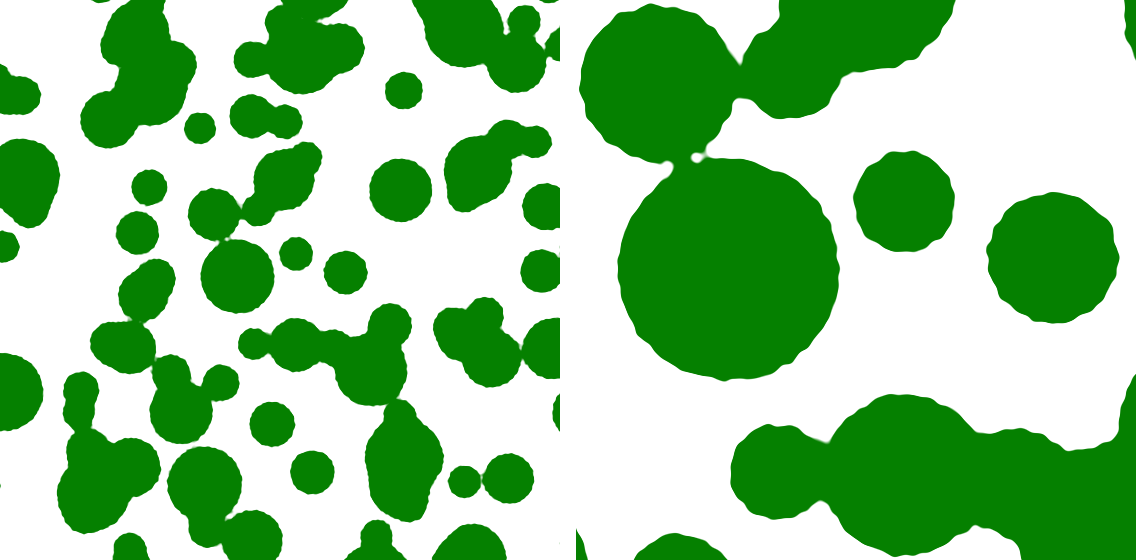
Left: the whole. Right: its middle third, enlarged.
Reproduce this pattern procedurally as a Shadertoy shader.

```glsl
// Green discs of mixed sizes, scattered on white and fused where they nearly touch.

const vec3  PAPER_WHITE  = vec3(1.0);
const vec3  LEAF_GREEN   = vec3(0.02, 0.50, 0.0);

const float CELLS        = 4.0;     // scatter cells across the canvas
const int   DISCS        = 5;       // discs per cell
const float RADIUS_MIN   = 0.028;   // smallest disc, in canvas units
const float RADIUS_RANGE = 0.046;   // added to reach the largest disc
const float RADIUS_SKEW  = 2.5;     // higher values favour small discs
const float FUSION       = 0.006;   // softness of the necks between discs
const float ROUGH_SCALE  = 110.0;   // edge grain frequency
const float ROUGH_DEPTH  = 0.0025;  // edge grain amplitude
const int   SEED         = 17;
const float TAU          = 6.2831853;

// Integer hash: three independent values in 0..1
vec3 hash3(ivec3 key) {
    uvec3 v = uvec3(key) * 1664525u + 1013904223u;
    v.x += v.y * v.z;
    v.y += v.z * v.x;
    v.z += v.x * v.y;
    v ^= v >> 16u;
    v.x += v.y * v.z;
    v.y += v.z * v.x;
    v.z += v.x * v.y;
    return vec3(v >> 8u) / 16777216.0;
}

// Gradient noise, centred on zero
float cornerSlope(ivec2 corner, vec2 offset) {
    float angle = TAU * hash3(ivec3(corner, SEED + 100)).x;
    return dot(vec2(cos(angle), sin(angle)), offset);
}

float gradientNoise(vec2 p) {
    ivec2 c = ivec2(floor(p));
    vec2 f = fract(p);
    vec2 w = f * f * f * (f * (f * 6.0 - 15.0) + 10.0);
    float low  = mix(cornerSlope(c, f),
                     cornerSlope(c + ivec2(1, 0), f - vec2(1, 0)), w.x);
    float high = mix(cornerSlope(c + ivec2(0, 1), f - vec2(0, 1)),
                     cornerSlope(c + ivec2(1, 1), f - vec2(1, 1)), w.x);
    return mix(low, high, w.y);
}

// Signed distance to the smooth union of all nearby discs
float fusedDiscs(vec2 p) {
    ivec2 home = ivec2(floor(p * CELLS));
    float sum = 0.0;
    for (int y = -1; y <= 1; y++)
    for (int x = -1; x <= 1; x++)
    for (int i = 0; i < DISCS; i++) {
        ivec2 cell = home + ivec2(x, y);
        vec3 rnd = hash3(ivec3(cell, SEED + i));
        vec2 centre = (vec2(cell) + rnd.xy) / CELLS;
        // Each disc of a cell draws from its own size class
        float size = (float(i) + rnd.z) / float(DISCS);
        float radius = RADIUS_MIN + RADIUS_RANGE * pow(size, RADIUS_SKEW);
        sum += exp((radius - length(p - centre)) / FUSION);
    }
    return -FUSION * log(max(sum, 1e-30));
}

void mainImage(out vec4 fragColor, in vec2 fragCoord) {
    vec2 p = fragCoord / iResolution.y;
    float pixel = 1.0 / iResolution.y;

    float dist = fusedDiscs(p) + ROUGH_DEPTH * gradientNoise(p * ROUGH_SCALE);
    float cover = 1.0 - smoothstep(-0.7 * pixel, 0.7 * pixel, dist);

    fragColor = vec4(mix(PAPER_WHITE, LEAF_GREEN, cover), 1.0);
}
```
